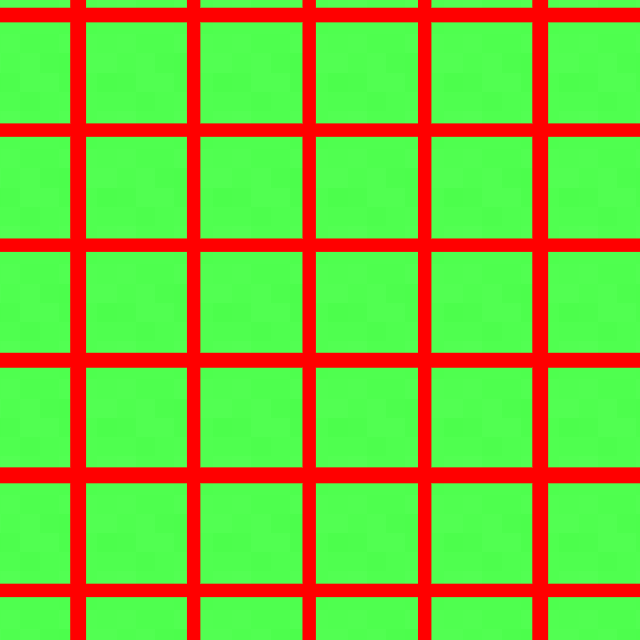
Write a Shadertoy shader that draws this pattern.

```glsl
// Red square grid over faintly mottled bright green tiles

const float TAU = 6.2831853;
const vec3 GREEN = vec3(0.31, 1.0, 0.31);
const vec3 RED = vec3(1.0, 0.0, 0.0);

// Grid layout in canvas units: x for vertical lines, y for horizontal lines
const vec2 PITCH = vec2(0.1805, 0.1798);
const vec2 FIRST_LINE = vec2(0.1221, 0.0775);
const float THIN_WIDTH = 0.0210;
const vec2 EXTRA_WIDTH = vec2(0.0038, 0.0043);
const vec2 WIDTH_PERIOD = vec2(4.0, 4.5);
const vec2 WIDTH_PHASE = vec2(0.0, 1.3);

vec2 hashGradient(vec2 cell) {
    float h = fract(sin(dot(cell, vec2(127.1, 311.7))) * 43758.5);
    return vec2(cos(TAU * h), sin(TAU * h));
}

float gradientNoise(vec2 p) {
    vec2 i = floor(p), f = fract(p);
    vec2 u = f * f * (3.0 - 2.0 * f);
    float a = dot(hashGradient(i), f);
    float b = dot(hashGradient(i + vec2(1, 0)), f - vec2(1, 0));
    float c = dot(hashGradient(i + vec2(0, 1)), f - vec2(0, 1));
    float d = dot(hashGradient(i + vec2(1, 1)), f - vec2(1, 1));
    return mix(mix(a, b, u.x), mix(c, d, u.x), u.y);
}

// Some lines are slightly heavier, in a slow cycle along each axis
vec2 lineWidth(vec2 index) {
    vec2 wave = cos(TAU * (index - WIDTH_PHASE) / WIDTH_PERIOD);
    return THIN_WIDTH + EXTRA_WIDTH * max(wave, 0.0);
}

// Coverage of the nearest vertical (x) and horizontal (y) line
vec2 lineCoverage(vec2 gridPos, vec2 pixel) {
    vec2 index = round(gridPos);
    vec2 edge = abs(gridPos - index) * PITCH - 0.5 * lineWidth(index);
    return clamp(0.5 - edge / pixel, 0.0, 1.0);
}

// Soft square blotches, the same in every tile
vec3 tileColour(vec2 local) {
    vec2 block = floor(local * 6.0);
    float tone = gradientNoise(block * 0.63 + 0.41);
    return GREEN + vec3(0.03, 0.01, 0.03) * tone;
}

void mainImage(out vec4 fragColor, in vec2 fragCoord) {
    vec2 pixel = 1.0 / iResolution.xy;
    vec2 gridPos = (fragCoord * pixel - FIRST_LINE) / PITCH;

    vec2 lines = lineCoverage(gridPos, pixel);
    float grid = max(lines.x, lines.y);

    fragColor = vec4(mix(tileColour(fract(gridPos)), RED, grid), 1.0);
}
```
